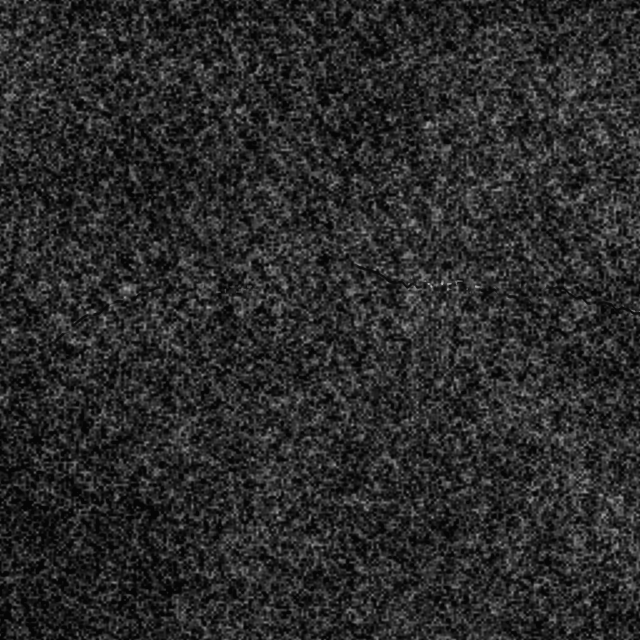
Write a three.js fragment shader that draws this texture.

```glsl
varying vec2 vUv;

float hash(vec2 p) {
  return fract(sin(dot(p, vec2(12.9898, 78.233))) * 43758.5453);
}

// Value noise centred on zero
float noise(vec2 p) {
  vec2 cell = floor(p);
  vec2 f = fract(p);
  f = f * f * (3.0 - 2.0 * f);
  float low = mix(hash(cell), hash(cell + vec2(1.0, 0.0)), f.x);
  float high = mix(hash(cell + vec2(0.0, 1.0)), hash(cell + vec2(1.0, 1.0)), f.x);
  return mix(low, high, f.y) - 0.5;
}

vec2 rotate(vec2 p, float angle) {
  float c = cos(angle);
  float s = sin(angle);
  return vec2(c * p.x - s * p.y, s * p.x + c * p.y);
}

// Soft window that opens at a and closes at b
float span(float a, float b, float x) {
  return smoothstep(a - 0.015, a + 0.015, x) * (1.0 - smoothstep(b - 0.015, b + 0.015, x));
}

// Height of the main crack: rising arch, hump, then a fall to the right
float crackHeight(float x) {
  float y = 0.55 - 2.3 * pow(max(0.28 - x, 0.0), 2.0);
  y += 0.038 * smoothstep(0.42, 0.54, x) * (1.0 - smoothstep(0.55, 0.64, x));
  return y - 0.045 * smoothstep(0.86, 1.0, x);
}

float stroke(float offset) {
  return 1.0 - smoothstep(0.0008, 0.0036, abs(offset));
}

void main() {
  vec2 uv = vUv;

  // Grain from fine to coarse
  float grain = 3.5 * noise(uv * 256.0);
  grain += 2.6 * noise(rotate(uv, 0.5) * 165.0 + 31.0);
  grain += 1.2 * noise(rotate(uv, 1.1) * 80.0 + 57.0);
  grain += 0.7 * noise(rotate(uv, 0.3) * 22.0 + 83.0);

  // Broad stains, with a dark lower left
  float stain = 0.7 * noise(rotate(uv, 0.8) * 6.0 + 12.0);
  float edge = uv.x + 0.5 * uv.y + 0.12 * noise(uv * 9.0 + 5.0);
  stain -= 0.6 * (1.0 - smoothstep(0.26, 0.46, edge)) * (1.0 - smoothstep(0.25, 0.5, uv.y));
  stain -= 0.25 * smoothstep(0.88, 1.0, uv.y);
  float z = max(grain + stain + 0.08, -2.6);
  float shade = 0.157 + 0.095 * z + 0.012 * z * z;

  // Broken crack with a side branch
  float wobble = 0.013 * noise(vec2(uv.x * 38.0, 3.0)) + 0.007 * noise(vec2(uv.x * 110.0, 9.0));
  float offset = uv.y - crackHeight(uv.x) - wobble;
  float open = span(0.08, 0.28, uv.x) + span(0.55, 0.65, uv.x) + span(0.86, 1.1, uv.x);
  open += 0.4 * span(0.65, 0.86, uv.x);
  float branch = offset + 2.0 * pow(max(uv.x - 0.72, 0.0), 2.0);
  float crack = max(stroke(offset) * open, stroke(branch) * span(0.74, 0.83, uv.x));
  crack *= smoothstep(-0.3, -0.05, noise(uv * 70.0 + 19.0));
  shade = mix(shade, 0.03, 0.9 * crack);

  // Pale chips along the crack
  float chips = smoothstep(0.12, 0.4, noise(uv * 230.0 + 43.0));
  float band = exp(-pow((offset - 0.002) / 0.009, 2.0));
  float chipped = 0.5 * span(0.3, 0.41, uv.x) + span(0.63, 0.75, uv.x);
  chipped += 0.3 * span(0.8, 0.9, uv.x) + 0.8 * span(0.97, 1.1, uv.x);
  shade += 0.42 * chips * band * chipped * (1.0 - crack);

  // Bright chip, faint scratch and a pale fleck at the left edge
  vec2 chip = uv - vec2(0.198, 0.548);
  float glint = 0.6 * exp(-dot(chip, chip) / 0.00007);
  glint += 0.2 * exp(-pow((uv.x - 0.043) / 0.0025, 2.0)) * span(0.6, 0.66, uv.y);
  vec2 fleck = uv - vec2(0.002, 0.94);
  glint += 0.35 * exp(-dot(fleck, fleck) / 0.00004);
  shade += glint * (0.7 + 1.2 * noise(uv * 200.0 + 71.0));

  gl_FragColor = vec4(vec3(clamp(shade, 0.02, 0.9)), 1.0);
}
```
